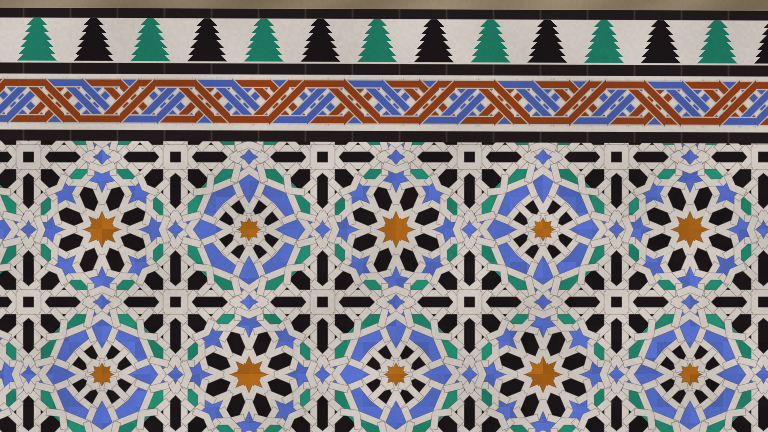
Write a Shadertoy shader that draws this pattern.

```glsl
// Glazed mosaic wall: stepped-tree frieze, two-colour braid and a checkerboard of eight-fold strapwork rosettes.

const vec3 WHITE = vec3(.80, .77, .74), BLACK = vec3(.10, .08, .085), BLUE = vec3(.32, .41, .75);
const vec3 TEAL = vec3(.13, .51, .41), OCHRE = vec3(.65, .38, .09), RUST = vec3(.53, .23, .09);

// Strap centre lines as (start, end), in folded cell coordinates
const vec4 ROSETTE[6] = vec4[6](
    vec4(.19, 0, .095, .0395), vec4(.19, 0, .30, .046), vec4(.30, .046, .323, .134),
    vec4(.323, .134, .385, .075), vec4(.385, .075, .44, .075), vec4(.44, .075, .41, 0));
const vec4 SMALL_STAR[10] = vec4[10](
    vec4(.13, 0, .075, .031), vec4(.075, .031, .092, .092), vec4(.13, 0, .24, .06),
    vec4(.24, .06, .16, .16), vec4(.24, .06, .34, .10), vec4(.34, .10, .27, .27),
    vec4(.34, .10, .41, 0), vec4(.092, .092, .16, .16), vec4(.34, .10, .44, .075),
    vec4(.27, .27, .364, .258));
const vec4 FRAME[8] = vec4[8](
    vec4(.44, .075, .44, .5), vec4(.44, .17, .5, .11), vec4(.5, .11, .462, .045),
    vec4(.462, .045, .41, 0), vec4(.44, .19, .364, .258), vec4(.364, .258, .44, .33),
    vec4(.44, .37, .5, .42), vec4(.44, .44, .5, .44));

float hash(vec2 p) { return fract(sin(dot(p, vec2(41.3, 289.1))) * 4375.5); }

float band(float y, float lo, float hi, float aa) {
    return smoothstep(lo - aa, lo + aa, y) * (1. - smoothstep(hi - aa, hi + aa, y));
}

// True on the left of the line from a to b
bool leftOf(vec2 p, vec2 a, vec2 b) {
    vec2 d = b - a, e = p - a;
    return d.x * e.y - d.y * e.x > 0.;
}

// Paints one white strap piece with a fine dark joint
void strap(inout vec3 col, vec2 p, vec4 s, float aa) {
    vec2 d = s.zw - s.xy;
    float len = length(d);
    d /= len;
    p -= s.xy;
    float along = abs(dot(p, d) - len * .5) - len * .5 - .012;
    float dist = max(abs(d.x * p.y - d.y * p.x) - .023, along);
    col = mix(col, vec3(.33, .29, .27), .65 * (1. - smoothstep(-aa, aa, dist - .003)));
    col = mix(col, WHITE, 1. - smoothstep(-aa, aa, dist));
}

vec3 mosaic(vec2 p, float px) {
    vec2 g = (p - vec2(102, 229.5)) / vec2(147, 145);
    vec2 id = floor(g + .5), w = abs(g - id);
    if (w.y > w.x) w = w.yx;
    bool diagonal = w.y > w.x * .4142;
    vec2 q = diagonal ? vec2(w.x + w.y, w.x - w.y) * .7071 : w;
    bool outside = w.x > .44 || w.x + 1.12 * w.y > .653;
    bool large = mod(id.x + id.y, 2.) < .5;
    float aa = .6 * px / 147.;

    // Glaze colour of each region
    vec3 col = BLACK;
    if (large) {
        bool beyondPetal = !leftOf(q, vec2(.30, .046), vec2(.323, .134));
        bool starArm = !leftOf(q, vec2(.323, .134), vec2(.385, .075)) || q.y < .075;
        if (leftOf(q, vec2(.19, 0), vec2(.095, .0395))) col = OCHRE;
        else if (!beyondPetal) {
            if (!leftOf(q, vec2(.19, 0), vec2(.30, .046))) col = BLUE;
        } else if (!outside) {
            if (!starArm) col = TEAL;
            else if (!diagonal || q.x < .425) col = BLUE;
        }
    } else {
        bool beyond = !leftOf(w, vec2(.34, .10), vec2(.27, .27));
        bool high = leftOf(w, vec2(.24, .06), vec2(.34, .10));
        if (leftOf(q, vec2(.13, 0), vec2(.075, .031))) col = OCHRE;
        else if (beyond && !outside) col = w.y > .09 ? TEAL : BLUE;
        else if (!beyond && high && !leftOf(w, vec2(.24, .06), vec2(.16, .16))) col = BLUE;
        else if (!outside && !high && !leftOf(w, vec2(.13, 0), vec2(.24, .06))) col = BLUE;
    }
    if (w.x > .44 && w.y < .11) col = BLUE;
    col *= .92 + .16 * hash(floor(g * 9.));

    // Interlaced straps
    for (int i = 0; i < 8; i++) strap(col, w, FRAME[i], aa);
    if (large) for (int i = 0; i < 6; i++) strap(col, q, ROSETTE[i], aa);
    else for (int i = 0; i < 10; i++) strap(col, w, SMALL_STAR[i], aa);
    return col;
}

// Alternating green and black serrated trees
vec3 trees(vec2 p, float px) {
    float n = (p.x - 37.) / 56.7, id = floor(n + .5);
    float t = clamp((p.y - 19.) / 44., 0., 1.);
    float halfWidth = 3. + 13. * t + 5. * fract(t * 5.99);
    float d = abs(n - id) * 56.7 - halfWidth;
    vec3 glaze = mod(id, 2.) < .5 ? TEAL * .9 : BLACK;
    return mix(WHITE, glaze, (1. - smoothstep(-px, px, d)) * band(p.y, 19., 62., px));
}

// Paired strands follow flattened triangle waves
vec3 braid(vec2 p, float px) {
    vec3 col = WHITE;
    for (int k = 0; k < 8; k++) {
        float shift = float(k / 2) * 37.5 + (k % 2 == 0 ? 8. : -8.);
        float wave = abs(fract((p.x - 92. + shift) / 150. + .25) - .5) * 150. - 37.5;
        float d = abs(p.y - 102. - clamp(wave, -18., 18.)) * (abs(wave) < 18. ? .72 : 1.);
        col = mix(col, WHITE * .9, 1. - smoothstep(4.6 - px, 4.6 + px, d));
        col = mix(col, (k / 2) % 2 == 0 ? BLUE * .85 : RUST, 1. - smoothstep(3.4 - px, 3.4 + px, d));
    }
    return col;
}

void mainImage(out vec4 fragColor, in vec2 fragCoord) {
    // The wall is 432 units tall, measured downwards
    float px = 432. / iResolution.y;
    vec2 p = vec2(fragCoord.x, iResolution.y - fragCoord.y) * px;
    vec2 f = p - vec2(0, (p.x - 384.) * .004);
    float aa = .6 * px;

    vec3 col = f.y < 69. ? trees(f, aa) : f.y < 136. ? braid(f, aa) : mosaic(p, px);

    // Dark borders with tile joints, stone ledge above
    float joint = 1. - smoothstep(.4, .4 + px, abs(fract(f.x / 47.) - .5) * 47.);
    float border = band(f.y, 9., 19., aa) + band(f.y, 64., 75., aa) + band(f.y, 131., 142., aa);
    col = mix(col, mix(BLACK * 1.25, vec3(.3, .26, .23), joint * .6), border);
    float stain = sin(p.x * .031 + sin(p.y * .043)) * sin(p.y * .027 + sin(p.x * .019));
    col = mix(vec3(.53, .47, .38) + .06 * stain, col, smoothstep(9. - aa, 9. + aa, f.y));

    // Uneven glaze and soft wall light
    col *= 1. + .035 * stain + .03 * (hash(floor(p / 3.)) - .5);
    fragColor = vec4(col, 1);
}
```
